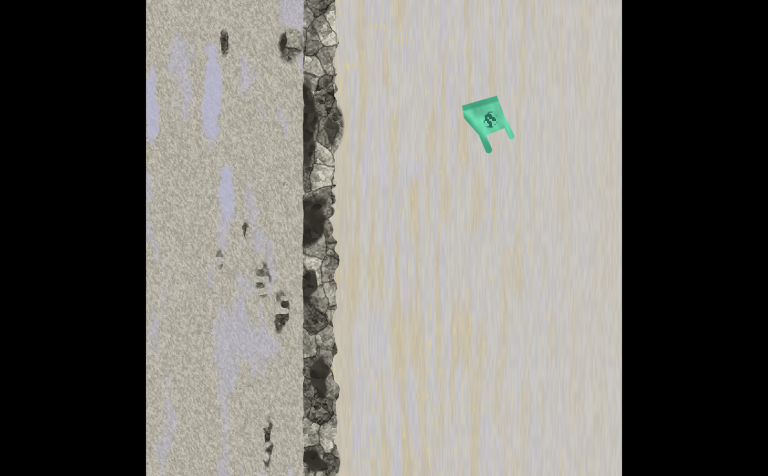
A WebGL 1 fragment shader for this texture:

```glsl
precision highp float;
// Square panel of grainy plaster and streaked wall split by a rock seam, with a green bag.
uniform vec2 u_resolution;

#define SEAM_LEFT 0.330
#define SEAM_RIGHT 0.396
#define ROCK_CELLS 25.0
#define FACET_CELLS 64.0
#define GRAIN 0.24
#define STREAK 1.0
#define PLASTER vec3(0.695, 0.680, 0.630)
#define WALL vec3(0.780, 0.768, 0.745)
#define LAVENDER vec3(0.715, 0.710, 0.805)
#define TAN vec3(0.785, 0.735, 0.610)
#define BAG_GREEN vec3(0.400, 0.800, 0.640)

float pixel;

float hash(vec2 p) {
  vec3 q = fract(vec3(p.xyx) * 0.1031);
  q += dot(q, q.yzx + 33.33);
  return fract((q.x + q.y) * q.z);
}

float noise(vec2 p) {
  vec2 i = floor(p), f = fract(p);
  f = f * f * (3.0 - 2.0 * f);
  return mix(mix(hash(i), hash(i + vec2(1, 0)), f.x),
             mix(hash(i + vec2(0, 1)), hash(i + vec2(1, 1)), f.x), f.y);
}

float fbm(vec2 p) {
  float sum = 0.0, amp = 0.53;
  for (int i = 0; i < 4; i++) {
    sum += amp * noise(p);
    p = p * 2.03 + 17.0;
    amp *= 0.5;
  }
  return sum;
}

// Tilted flat facets: x = shade, y = distance to the cell border
vec2 facets(vec2 p) {
  vec2 cell = floor(p), nearOffset = vec2(0.0), nearId = vec2(0.0);
  float d1 = 9.0, d2 = 9.0;
  for (int j = -1; j <= 1; j++)
    for (int i = -1; i <= 1; i++) {
      vec2 id = cell + vec2(float(i), float(j));
      vec2 o = id + vec2(hash(id + 3.0), hash(id + 41.0)) - p;
      float d = length(o);
      if (d < d1) { d2 = d1; d1 = d; nearOffset = o; nearId = id; }
      else d2 = min(d2, d);
    }
  vec2 tilt = vec2(hash(nearId + 7.0), hash(nearId + 19.0)) - 0.5;
  return vec2(hash(nearId + 71.0) + dot(nearOffset, tilt), d2 - d1);
}

float blob(vec2 p, vec2 c, vec2 r) {
  return 1.0 - smoothstep(0.75, 1.15, length((p - c) / r));
}

float fill(float d) { return 1.0 - smoothstep(-pixel, pixel, d); }

float edge(vec2 p, vec2 a, vec2 b) {
  vec2 d = normalize(b - a);
  return dot(p - a, vec2(-d.y, d.x));
}

float capsule(vec2 p, vec2 a, vec2 b, float r) {
  vec2 d = b - a;
  return length(p - a - d * clamp(dot(p - a, d) / dot(d, d), 0.0, 1.0)) - r;
}

vec3 stone(vec2 p, float shadow) {
  vec2 w = p + 0.014 * (vec2(fbm(p * 35.0), fbm(p * 35.0 + 50.0)) - 0.5);
  vec2 big = facets(w * vec2(ROCK_CELLS, ROCK_CELLS * 0.75));
  vec2 small = facets((w + w.yx * vec2(0.4, -0.3)) * FACET_CELLS);
  float light = 0.23 + 0.42 * big.x + 0.27 * small.x + 0.32 * (noise(p * 260.0) - 0.5);
  light *= mix(0.55, 1.0, smoothstep(0.0, 0.12, big.y));
  light = mix(light, 0.10 + 0.12 * small.x, shadow);
  return mix(vec3(0.09, 0.08, 0.06), vec3(0.83, 0.82, 0.76), clamp(light, 0.0, 1.0));
}

vec3 plaster(vec2 p) {
  vec2 w = p + 0.020 * (vec2(fbm(p * 40.0), fbm(p * 30.0 + 9.0)) - 0.5);
  float grain = 0.6 * noise(vec2(p.x + 0.3 * p.y, p.y) * vec2(310.0, 190.0)) + 0.4 * noise(p * 430.0);
  float stain = smoothstep(0.58, 0.70, fbm(w * vec2(24.0, 7.0) + 4.0)) * 0.6;
  stain = max(stain, blob(w, vec2(0.138, 0.80), vec2(0.020, 0.11)));
  stain = max(stain, blob(w, vec2(0.170, 0.59), vec2(0.018, 0.065)));
  stain = max(stain, blob(w, vec2(0.012, 0.78), vec2(0.012, 0.09)));
  vec3 c = mix(PLASTER, LAVENDER, stain * 0.85) + GRAIN * (grain - 0.5) * (1.0 - 0.7 * stain);
  // Embedded stones, each with its shadow on the left
  float rock = blob(w, vec2(0.167, 0.907), vec2(0.011, 0.034));
  rock = max(rock, blob(w, vec2(0.302, 0.907), vec2(0.029, 0.033)));
  rock = max(rock, blob(w, vec2(0.297, 0.609), vec2(0.007, 0.011)));
  rock = max(rock, blob(w, vec2(0.210, 0.515), vec2(0.005, 0.026)));
  float crumbs = blob(w, vec2(0.246, 0.413), vec2(0.019, 0.043));
  crumbs = max(crumbs, blob(w, vec2(0.284, 0.344), vec2(0.014, 0.044)));
  crumbs = max(crumbs, blob(w, vec2(0.150, 0.449), vec2(0.009, 0.027)) * 0.7);
  crumbs = max(crumbs, blob(w, vec2(0.257, 0.065), vec2(0.010, 0.058)));
  rock = max(rock, crumbs * smoothstep(0.35, 0.52, noise(p * 75.0)));
  float shade = max(blob(w, vec2(0.284, 0.910), vec2(0.011, 0.026)), 0.7 * crumbs * noise(p * 95.0));
  return mix(c, stone(p, shade), rock);
}

vec3 wall(vec2 p) {
  vec2 w = vec2(p.x + 0.012 * noise(p * vec2(9.0, 6.0)), p.y);
  float fade = STREAK * mix(1.0, 0.3, smoothstep(0.55, 1.0, p.x));
  float blue = smoothstep(0.45, 0.75, noise(w * vec2(125.0, 11.0)));
  float tan1 = smoothstep(0.48, 0.85, noise(w * vec2(95.0, 7.0) + 31.0));
  vec3 c = mix(WALL, vec3(0.755, 0.750, 0.800), blue * 0.6 * fade);
  c = mix(c, TAN, tan1 * 0.65 * fade);
  c = mix(c, TAN, 0.4 * blob(p, vec2(0.415, 0.3), vec2(0.022, 0.6)));
  c += 0.045 * (noise(w * vec2(330.0, 42.0)) - 0.5);
  float fleck = smoothstep(0.86, 0.96, noise(w * vec2(230.0, 36.0) + 80.0));
  return mix(c, vec3(0.88, 0.80, 0.56), fleck * 0.6 * fade);
}

vec3 seam(vec2 p, vec3 c) {
  float right = SEAM_RIGHT + 0.030 * (fbm(vec2(p.y * 22.0, 2.0)) - 0.5) + 0.012 * (noise(p * 65.0) - 0.5);
  float bulge = max(blob(p, vec2(0.398, 0.735), vec2(0.018, 0.045)), blob(p, vec2(0.390, 0.03), vec2(0.018, 0.035)));
  float left = SEAM_LEFT + 0.003 * (noise(vec2(p.y * 60.0, 8.0)) - 0.5);
  float mask = fill(left - p.x) * max(fill(p.x - right), bulge);
  vec2 w = p + 0.024 * (vec2(noise(p * 45.0), noise(p * 45.0 + 23.0)) - 0.5);
  float shadow = blob(w, vec2(0.337, 0.735), vec2(0.022, 0.10));
  shadow = max(shadow, blob(w, vec2(0.350 + 0.25 * (w.y - 0.535), 0.535), vec2(0.030, 0.058)));
  shadow = max(shadow, blob(w, vec2(0.340, 0.395), vec2(0.014, 0.038)));
  shadow = max(shadow, blob(w, vec2(0.363, 0.200), vec2(0.018, 0.050)));
  shadow = max(shadow, blob(w, vec2(0.350, 0.030), vec2(0.025, 0.025)));
  shadow = max(shadow, 0.75 * blob(w, vec2(0.392, 0.725), vec2(0.013, 0.035)));
  return mix(c, stone(p, shadow), mask);
}

vec3 bag(vec2 p, vec3 c) {
  vec2 a = vec2(0.664, 0.778), b = vec2(0.737, 0.799), e = vec2(0.761, 0.734);
  vec2 f = vec2(0.704, 0.711), g = vec2(0.668, 0.752);
  float body = max(max(edge(p, a, b), edge(p, b, e)), max(max(edge(p, e, f), edge(p, f, g)), edge(p, g, a)));
  float shape = min(body, capsule(p, vec2(0.707, 0.716), vec2(0.720, 0.685), 0.007));
  shape = min(shape, capsule(p, vec2(0.755, 0.742), vec2(0.768, 0.713), 0.006));
  float folds = fbm(vec2(p.x + 0.4 * p.y, p.y) * vec2(75.0, 35.0));
  vec3 tint = BAG_GREEN * (0.82 + 0.36 * folds);
  float hem = smoothstep(-0.016, -0.008, edge(p, a, b));
  float side = smoothstep(-0.014, 0.0, edge(p, f, g));
  tint = mix(tint, vec3(0.18, 0.56, 0.42), 0.6 * max(hem, side));
  float creases = blob(p, vec2(0.724, 0.748), vec2(0.015, 0.018)) * smoothstep(0.45, 0.65, noise(p * 210.0));
  tint = mix(tint, vec3(0.12, 0.32, 0.27), creases * 0.8);
  return mix(c, tint, fill(shape));
}

void main() {
  pixel = 0.75 / u_resolution.y;
  vec2 p = (gl_FragCoord.xy - 0.5 * u_resolution) / u_resolution.y + 0.5;
  vec3 c = mix(plaster(p), wall(p), smoothstep(-pixel, pixel, p.x - SEAM_LEFT));
  c = bag(p, seam(p, c));
  gl_FragColor = vec4(c * fill(abs(p.x - 0.5) - 0.5), 1.0);
}
```
